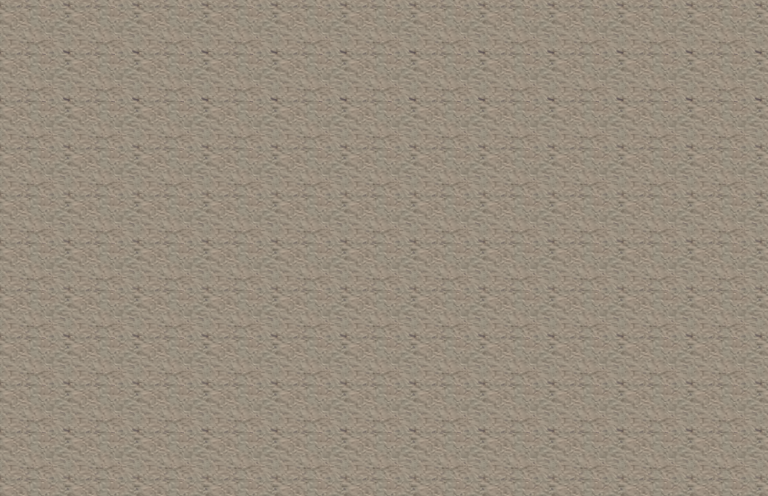
Reproduce this texture procedurally as a WebGL 2 fragment shader.

```glsl
#version 300 es
precision highp float;

#define REPEATS vec2(11.1, 10.49)
#define TILE_ASPECT 1.46
#define STONE vec3(0.602, 0.562, 0.507)
#define WARM_TINT vec3(0.015, -0.004, -0.009)
#define GREEN_TINT vec3(-0.011, 0.004, 0.000)
#define CRACK_COLOR vec3(0.30, 0.26, 0.28)
#define LIP_COLOR vec3(0.71, 0.64, 0.55)
#define RELIEF 0.27
#define CHIP_COUNT 16
#define CHIP_WIDTH 0.014
#define ROW_WEAR 0.6
#define LIGHT_STEP vec2(-0.008, 0.034)

uniform vec2 u_resolution;
out vec4 fragColor;

float hash(vec2 p) {
  return fract(sin(dot(p, vec2(127.1, 311.7))) * 43758.5453);
}

// Value noise that wraps at the tile edge
float tileNoise(vec2 uv, vec2 cells, float seed) {
  vec2 p = uv * cells;
  vec2 i = floor(p);
  vec2 f = fract(p);
  f = f * f * (3.0 - 2.0 * f);
  vec2 a = mod(i, cells) + seed;
  vec2 b = mod(i + 1.0, cells) + seed;
  return mix(mix(hash(a), hash(vec2(b.x, a.y)), f.x),
             mix(hash(vec2(a.x, b.y)), hash(b), f.x), f.y);
}

// Plaster height, dominated by its finest grain
float height(vec2 uv) {
  float sum = 0.0;
  float amplitude = 0.12;
  vec2 cells = vec2(7.0, 6.0);
  for (int k = 0; k < 3; k++) {
    sum += amplitude * tileNoise(uv, cells, float(k) * 17.0);
    amplitude *= 1.9;
    cells *= 2.0;
  }
  return sum;
}

// Distance to a short tilted stroke, wrapped around the tile
float strokeDistance(vec2 uv, vec2 center, float angle, float halfLength) {
  vec2 d = uv - center;
  d -= round(d);
  d.x *= TILE_ASPECT;
  vec2 along = vec2(cos(angle), sin(angle));
  d -= along * clamp(dot(d, along), -halfLength, halfLength);
  return length(d);
}

// Dark stroke with a pale lip just below it
vec3 addChip(vec3 color, vec2 uv, vec2 center, float angle, float halfLength, float strength) {
  float soft = 1.1 * REPEATS.y / u_resolution.y;
  float lip = strokeDistance(uv, center + vec2(-0.01, 0.05), angle, halfLength * 0.6);
  float cut = strokeDistance(uv, center, angle, halfLength);
  float lipMask = 1.0 - smoothstep(0.0, CHIP_WIDTH + soft, lip);
  float cutMask = 1.0 - smoothstep(0.0, CHIP_WIDTH + soft, cut);
  color = mix(color, LIP_COLOR, 0.35 * strength * lipMask);
  return mix(color, CRACK_COLOR, strength * cutMask);
}

void main() {
  // Tiles run from the top left corner
  vec2 p = gl_FragCoord.xy / u_resolution;
  vec2 grid = vec2(p.x, 1.0 - p.y) * REPEATS;
  float row = floor(grid.y);
  vec2 uv = fract(grid);
  vec2 bent = uv + vec2(0.04, 0.06) * (vec2(tileNoise(uv, vec2(13.0, 9.0), 51.0),
                                            tileNoise(uv, vec2(13.0, 9.0), 73.0)) - 0.5);

  // Side light over the relief
  float slope = height(bent + 0.5 * LIGHT_STEP) - height(bent - 0.5 * LIGHT_STEP);
  vec3 color = STONE + RELIEF * slope * vec3(1.0, 0.97, 0.90);

  // Faint warm and green patches, warmer near the tile top
  float band = 0.5 + 0.5 * cos(6.2832 * (uv.y - 0.1));
  float patches = tileNoise(bent, vec2(8.0, 6.0), 31.0);
  color += mix(GREEN_TINT, WARM_TINT, clamp(0.25 * band + 0.9 * patches - 0.08, 0.0, 1.0));

  // Sparse pits between the grains
  float pits = smoothstep(0.62, 0.95, tileNoise(uv, vec2(25.0, 21.0), 91.0));
  color -= 0.07 * pits * mix(0.6, 1.0, band);

  // Small scattered chips, denser toward the warm band
  for (int k = 0; k < CHIP_COUNT; k++) {
    float id = float(k) * 7.31 + 2.7;
    float spread = hash(vec2(id, 12.3)) - 0.5;
    vec2 center = vec2(hash(vec2(id, 41.9)), 0.1 + spread * mix(0.5, 1.0, abs(spread) * 2.0));
    float angle = mix(-0.6, 0.9, hash(vec2(id, 23.1)));
    float size = mix(0.005, 0.03, hash(vec2(id, 35.7)));
    color = addChip(color, bent, center, angle, size, mix(0.12, 0.36, hash(vec2(id, 6.4))));
  }

  // Deep marks, ragged along their length and stronger in some rows
  float wear = mix(1.0 - ROW_WEAR, 1.0, hash(vec2(row, 4.0)));
  float ragged = mix(0.5, 1.0, tileNoise(uv, vec2(19.0, 15.0), 113.0));
  color = addChip(color, bent, vec2(0.95, 0.10), 0.55, 0.075, 0.95 * wear * ragged);
  color = addChip(color, bent, vec2(0.63, 0.14), 0.40, 0.025, 0.85 * wear * ragged);
  color = addChip(color, bent, vec2(0.90, 0.72), 0.45, 0.035, 0.5 * (1.3 - wear) * ragged);

  fragColor = vec4(clamp(color, 0.0, 1.0), 1.0);
}
```
